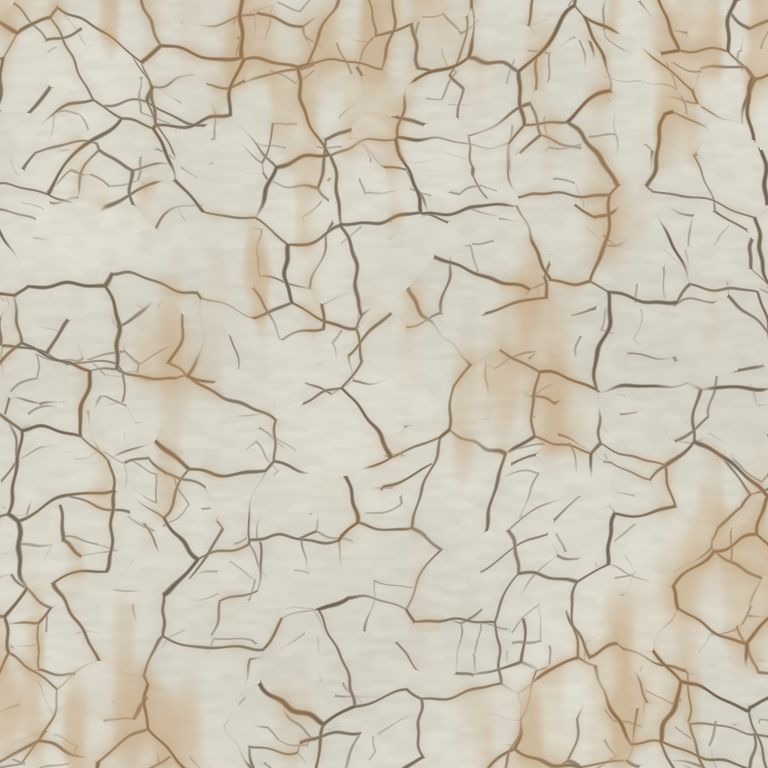
Give the GLSL for this texture, as a WebGL 2 fragment shader.

```glsl
#version 300 es
precision highp float;

uniform vec2 u_resolution;
out vec4 fragColor;

vec2 hash2(vec2 p) {
    vec3 q = fract(p.xyx * vec3(0.1031, 0.1030, 0.0973));
    q += dot(q, q.yzx + 33.33);
    return fract((q.xx + q.yz) * q.zy);
}

// Smooth cellular noise: weighted mean of random values at scattered points
float blotches(vec2 p, float seed) {
    vec2 base = floor(p);
    float total = 0.0;
    float weights = 0.0;
    for (int j = -1; j <= 1; j++) {
        for (int i = -1; i <= 1; i++) {
            vec2 id = base + vec2(i, j);
            vec2 r = hash2(id + seed);
            vec2 offset = id + 0.2 + 0.6 * r - p;
            float weight = exp(-4.0 * dot(offset, offset));
            total += weight * hash2(id + seed + 71.0).x;
            weights += weight;
        }
    }
    return total / weights;
}

// Layered sines bend straight cell borders into ragged cracks
vec2 ragged(vec2 p) {
    p += 0.020 * sin(p.yx * vec2(7.3, 8.9) + vec2(1.0, 4.2));
    p += 0.009 * sin(p.yx * vec2(23.0, 19.0) + p * 9.0 + vec2(2.7, 0.6));
    p += 0.0035 * sin(p.yx * vec2(57.0, 63.0) + p * 21.0);
    return p + 0.0012 * sin(p.yx * vec2(151.0, 137.0) - p * 47.0);
}

vec2 cellPoint(vec2 id, float seed) {
    return id + 0.5 + vec2(0.76, 0.68) * (hash2(id + seed) - 0.5);
}

// Cell borders with random gaps: x = dark line, y = wide halo around it
vec2 cracks(vec2 p, float scale, float gap, float width, float wear, float seed) {
    vec2 q = p * scale;
    vec2 base = floor(q);
    vec2 nearId = base;
    float nearest = 1e3;
    for (int j = -1; j <= 1; j++) {
        for (int i = -1; i <= 1; i++) {
            vec2 id = base + vec2(i, j);
            vec2 offset = cellPoint(id, seed) - q;
            float d = dot(offset, offset);
            if (d < nearest) {
                nearest = d;
                nearId = id;
            }
        }
    }

    vec2 a = cellPoint(nearId, seed) - q;
    float soft = max(0.0017, 0.9 / u_resolution.y);
    vec2 result = vec2(0.0);
    for (int j = -2; j <= 2; j++) {
        for (int i = -2; i <= 2; i++) {
            if (i == 0 && j == 0) continue;
            vec2 id = nearId + vec2(i, j);
            vec2 b = cellPoint(id, seed) - q;
            float d = dot(0.5 * (a + b), normalize(b - a)) / scale;
            vec2 r = hash2(nearId + id + seed + 19.0);
            float strength = smoothstep(gap, gap + 0.25, r.x + 0.7 * (wear - 0.5));
            float halfWidth = width * mix(0.5, 1.2, r.y) * strength;
            float line = 1.0 - smoothstep(0.3 * halfWidth, halfWidth + soft, d);
            line *= strength * mix(0.72, 1.0, r.y);
            result = max(result, vec2(line, strength * exp(-d * 110.0)));
        }
    }
    return result;
}

void main() {
    vec2 p = gl_FragCoord.xy / u_resolution.y;
    vec2 bent = ragged(p) * vec2(1.0, 1.08);
    float wear = blotches(p * 15.0, 5.0);

    // Three generations of cracks, from main breaks to hairlines
    vec2 mainCracks = cracks(bent, 9.0, 0.06, 0.0021, wear, 11.0);
    vec2 fineCracks = cracks(bent + 0.37, 14.0, 0.60, 0.0016, wear, 43.0);
    vec2 hairlines = cracks(bent + 0.71, 23.0, 0.78, 0.0009, wear, 87.0);
    float ink = max(mainCracks.x, max(0.85 * fineCracks.x, 0.5 * hairlines.x));
    float halo = max(mainCracks.y, 0.8 * fineCracks.y);

    // Chalky paint with broad patches and brushed grain
    float patches = blotches(p * 6.0, 131.0) - 0.5;
    float grain = blotches(p * vec2(45.0, 130.0), 151.0) - 0.5;
    vec3 color = vec3(0.852, 0.842, 0.794);
    color += 0.045 * patches + 0.04 * grain;

    // Rust seeping down from the cracks
    float streaks = blotches(p * vec2(34.0, 9.0), 173.0);
    float region = blotches(p * 8.0, 197.0);
    float rust = smoothstep(0.52, 0.95, 0.5 * streaks + 0.5 * region + 0.22 * halo);
    color = mix(color, vec3(0.78, 0.67, 0.53), 0.75 * rust);
    color = mix(color, vec3(0.72, 0.68, 0.60), 0.16 * halo);

    // Crack depth, browner where rust gathers
    vec3 crackColor = mix(vec3(0.43, 0.39, 0.33), vec3(0.57, 0.44, 0.30), rust);
    color = mix(color, crackColor, ink);
    fragColor = vec4(color, 1.0);
}
```
